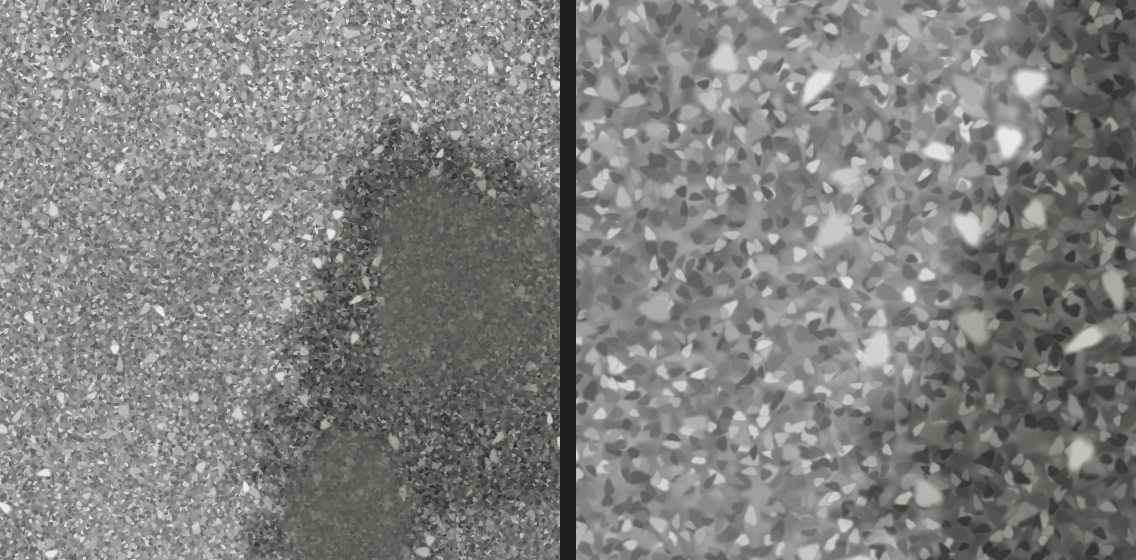
Left, the full canvas; right, a detail of the centre.
This texture is drawn by a Shadertoy shader. Its source:

```glsl
vec4 hash4(vec2 p) {
    vec4 q = fract(vec4(p.xyxy) * vec4(0.1031, 0.1030, 0.0973, 0.1099));
    q += dot(q, q.wzxy + 33.33);
    return fract((q.xxyz + q.yzzw) * q.zywx);
}

float noise(vec2 p) {
    vec2 i = floor(p), f = fract(p);
    f = f * f * (3.0 - 2.0 * f);
    return mix(mix(hash4(i).x, hash4(i + vec2(1, 0)).x, f.x),
               mix(hash4(i + vec2(0, 1)).x, hash4(i + vec2(1, 1)).x, f.x), f.y);
}

float fbm(vec2 p) {
    float sum = 0.0, gain = 0.5;
    for (int i = 0; i < 4; i++) {
        sum += gain * noise(p);
        p = p * 2.03 + 17.0;
        gain *= 0.5;
    }
    return sum / 0.9375;
}

// Soft, randomly turned pebbles: x is tone from 0 to 1, y is coverage
vec2 pebbles(vec2 p, float share, float seed) {
    vec2 layer = vec2(0.5, 0.0);
    vec2 home = floor(p);
    for (int y = -1; y <= 1; y++)
    for (int x = -1; x <= 1; x++) {
        vec2 cell = home + vec2(x, y);
        vec4 place = hash4(cell + seed);
        vec4 look = hash4(cell + seed + 211.7);
        if (place.w > share) continue;
        vec2 d = p - cell - place.xy;
        float angle = 6.2832 * place.z;
        d = mat2(cos(angle), -sin(angle), sin(angle), cos(angle)) * d;
        d /= vec2(mix(0.42, 0.72, look.x), mix(0.27, 0.46, look.y));
        float lumpy = length(d) + 0.12 * sin(3.0 * atan(d.y, d.x) + 6.0 * look.w);
        float cover = 1.0 - smoothstep(0.55, 1.2, lumpy);
        layer.x = mix(layer.x, look.z, cover);
        layer.y = max(layer.y, cover);
    }
    return layer;
}

void mainImage(out vec4 fragColor, in vec2 fragCoord) {
    vec2 uv = fragCoord / iResolution.xy;
    float wobble = 0.16 * (fbm(uv * 9.0 + 4.0) - 0.5);
    float ragged = wobble + 0.07 * (noise(uv * 55.0) - 0.5);

    // Damp patch on the right, open at the lower corner
    float leftEdge = 0.46 + 0.36 * uv.y * uv.y;
    float topEdge = 0.77 - 0.3 * max(uv.x - 0.7, 0.0);
    float damp = smoothstep(-0.04, 0.06, uv.x - leftEdge + ragged)
               * smoothstep(-0.05, 0.06, topEdge - uv.y + ragged);
    float corner = length((uv - vec2(0.95, 0.0)) / vec2(0.2, 0.11)) + 3.0 * ragged;
    damp *= mix(0.45, 1.0, smoothstep(0.6, 1.25, corner));

    // Silt film that hides the pebbles inside the patch
    float upperFilm = smoothstep(0.67, 0.71, uv.x + 0.4 * wobble)
                    * (1.0 - smoothstep(0.64, 0.74, uv.y + wobble))
                    * smoothstep(0.2, 0.42, uv.y + wobble)
                    * (1.0 - 0.45 * smoothstep(0.85, 1.0, uv.x + wobble));
    float lowerSpot = length((uv - vec2(0.62, 0.07)) / vec2(0.13, 0.17));
    float lowerFilm = 1.0 - smoothstep(0.6, 1.15, lowerSpot + 2.0 * wobble);
    float film = max(upperFilm, lowerFilm) * damp;

    // Packed fine gravel in three sizes
    float tone = 0.5 + 0.5 * (noise(uv * 150.0) - 0.5);
    vec2 grit = pebbles(uv * 84.0, 0.9, 13.0);
    tone = mix(tone, grit.x, grit.y);
    grit = pebbles(uv * 112.0 + 5.3, 0.75, 57.0);
    tone = mix(tone, grit.x, 0.9 * grit.y);
    grit = pebbles(uv * 66.0 + 2.1, 0.13, 91.0);
    tone = mix(tone, 0.35 + 0.6 * grit.x, 0.9 * grit.y);
    float relief = 2.0 * tone - 1.0;
    relief += 0.3 * (relief * relief - 0.3);

    // Dry, damp and silted brightness
    float cloud = fbm(uv * 5.0 + 31.0) - 0.5;
    float base = mix(0.58, 0.37, damp) + 0.02 * film + 0.11 * cloud * (1.0 - 0.5 * damp);
    float contrast = mix(0.245 + 0.05 * smoothstep(0.6, 1.0, uv.y), 0.22, damp);
    contrast = mix(contrast, 0.075, film);
    float value = base + contrast * relief;

    // Sparse pale chips
    vec2 chip = pebbles(uv * 48.0 + 9.4, 0.06, 133.0);
    float paleness = mix(0.66, 0.92, chip.x) - 0.08 * damp;
    value = mix(value, paleness, chip.y * (1.0 - 0.8 * film));

    vec3 tint = mix(vec3(0.995, 1.005, 1.0), vec3(1.005, 1.01, 0.975), damp);
    fragColor = vec4(clamp(max(value, 0.19) * tint, 0.0, 1.0), 1.0);
}
```
